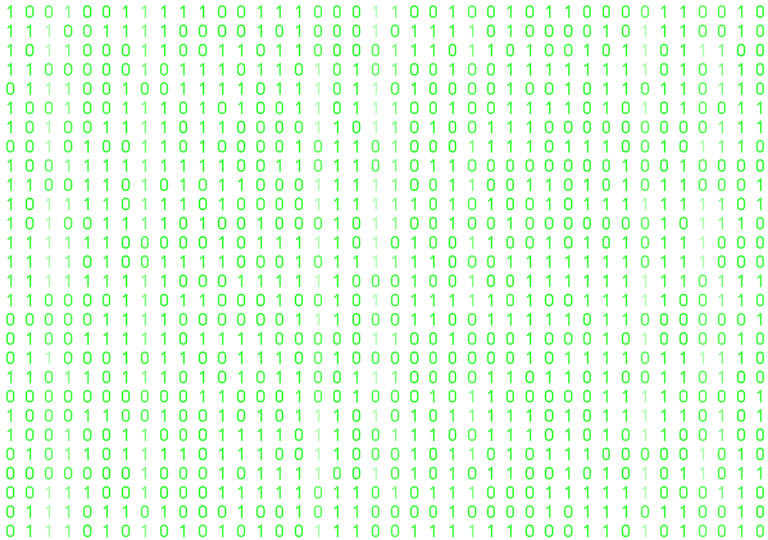
This pattern is drawn by a WebGL 1 fragment shader. Its source:

```glsl
precision mediump float;
// Rows of thin green binary digits on white, with some columns printed paler.

uniform vec2 u_resolution;

float hash(vec2 p) {
  p = fract(p * vec2(0.1231, 0.1547));
  p += dot(p, p.yx + 19.19);
  return fract((p.x + p.y) * p.x * 7.31);
}

float segmentDistance(vec2 p, vec2 a, vec2 b) {
  vec2 ab = b - a;
  return length(p - a - ab * clamp(dot(p - a, ab) / dot(ab, ab), 0.0, 1.0));
}

// Centre line of a tall rounded ring
float zeroDistance(vec2 p, float radius) {
  return abs(segmentDistance(p, vec2(0.0, radius - 0.29), vec2(0.0, 0.29 - radius)) - radius);
}

// Stem with a short flag at the upper left
float oneDistance(vec2 p) {
  float stem = segmentDistance(p, vec2(0.035, -0.29), vec2(0.035, 0.29));
  float flag = segmentDistance(p, vec2(-0.11, 0.17), vec2(0.035, 0.28));
  return min(stem, flag);
}

// 1 where a column sits at the given place in the 17-column cycle
float atPlace(float column, float place) {
  return 1.0 - step(0.5, abs(mod(column, 17.0) - place));
}

void main() {
  // Square cells: 40 across and 28 down
  float cellsHigh = 28.08;
  vec2 grid = gl_FragCoord.xy / u_resolution.y * cellsHigh + vec2(-0.038, 0.024);
  vec2 cell = floor(grid);
  vec2 p = grid - cell - 0.5;

  // Random bit, with slight column differences in width and position
  float isOne = step(0.47, hash(cell + 3.7));
  float columnJitter = hash(vec2(cell.x + 11.0, 71.0)) - 0.5;
  p.x -= 0.03 * columnJitter;
  float d = mix(zeroDistance(p, 0.17 + 0.03 * columnJitter), oneDistance(p), isOne);

  // Thin soft stroke
  float soft = max(0.72 * cellsHigh / u_resolution.y, 0.045);
  float ink = 1.0 - smoothstep(-soft, soft, d - 0.037);

  // Faded ones in the pale columns
  float pale = 0.6 * (atPlace(cell.x, 16.0) + atPlace(cell.x, 2.0))
             + 0.35 * (atPlace(cell.x, 7.0) + atPlace(cell.x, 3.0));
  ink *= 1.0 - pale * mix(0.25, 1.0, isOne);
  ink *= 1.0 - 0.12 * hash(cell + 41.3);

  // Only whole cells inside the sheet carry a digit
  vec2 inside = step(vec2(0.0), cell) * step(cell, vec2(39.0, 27.0));
  ink *= inside.x * inside.y;

  gl_FragColor = vec4(mix(vec3(1.0), vec3(0.03, 1.0, 0.03), ink), 1.0);
}
```
